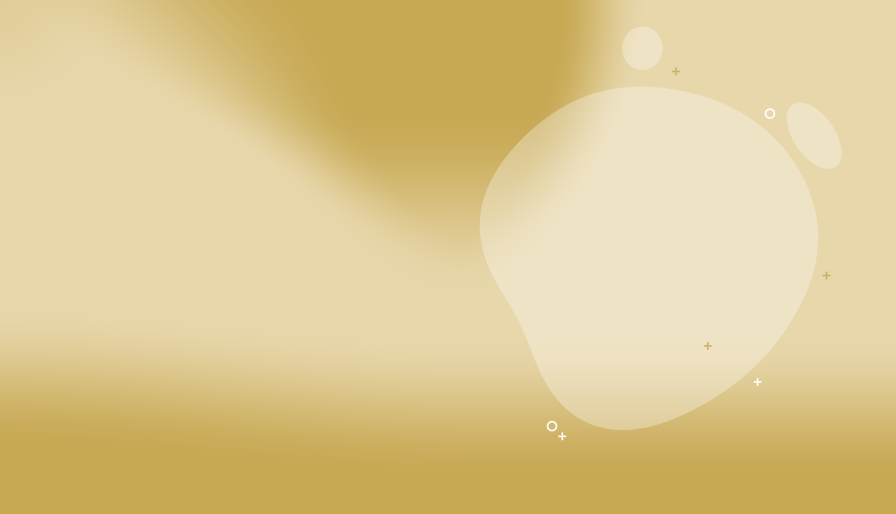
Give the GLSL for this background, as a WebGL 1 fragment shader.

```glsl
precision highp float;

uniform vec2 u_resolution;

#define GOLD vec3(0.78, 0.66, 0.325)
#define CREAM vec3(0.907, 0.842, 0.67)
#define WHITE vec3(1.0)
#define VEIL_ALPHA 0.31
#define BLOB_CENTER vec2(1.273, 0.511)
#define BLOB_RADIUS 0.3227
#define MARK_ARM 0.0073
#define MARK_HALF_WIDTH 0.0016
#define RING_RADIUS 0.0086

// Coverage of a signed distance, softened over about one pixel
float fill(float dist) {
  float px = 0.75 / u_resolution.y;
  return 1.0 - smoothstep(-px, px, dist);
}

// Soft step centred on an edge
float softEdge(float edge, float halfWidth, float x) {
  return smoothstep(edge - halfWidth, edge + halfWidth, x);
}

// Round outline bent by a few angular harmonics
float blobDistance(vec2 p) {
  float a = atan(p.y, p.x);
  float bend = -10.7 * cos(a) + 2.3 * sin(a)
             - 4.7 * cos(2.0 * a) + 2.0 * sin(2.0 * a)
             + 7.6 * cos(3.0 * a) + 15.0 * sin(3.0 * a)
             + 4.4 * cos(4.0 * a) - 7.9 * sin(4.0 * a)
             - 4.8 * cos(5.0 * a) + 3.0 * sin(5.0 * a)
             + 2.7 * cos(6.0 * a);
  return length(p) - BLOB_RADIUS - 0.001 * bend;
}

float ellipseDistance(vec2 p, vec2 radii) {
  return (length(p / radii) - 1.0) * min(radii.x, radii.y);
}

float plusDistance(vec2 p) {
  p = abs(p);
  return max(max(p.x, p.y) - MARK_ARM, min(p.x, p.y) - MARK_HALF_WIDTH);
}

float ringDistance(vec2 p) {
  return abs(length(p) - RING_RADIUS) - MARK_HALF_WIDTH;
}

// Blurred gold wedge from the top and gold band along the bottom
vec3 backdrop(vec2 p) {
  float depth = 1.0 - p.y;
  float leftBlur = mix(0.30, 0.12, smoothstep(0.0, 0.35, depth));
  float wedge = softEdge(0.30 + 1.03 * depth, leftBlur, p.x);
  wedge *= 1.0 - softEdge(1.17 - 0.82 * depth * depth, 0.09, p.x);
  wedge *= 1.0 - smoothstep(0.2, 0.6, depth);

  float corner = 0.2 * (1.0 - smoothstep(0.0, 0.22, length(p - vec2(0.0, 1.0))));
  float bandTop = 0.265 - 0.06 * smoothstep(0.0, 0.9, p.x);
  float band = 1.0 - softEdge(bandTop, 0.145, p.y);

  float goldAmount = 1.0 - (1.0 - wedge) * (1.0 - corner) * (1.0 - band);
  return mix(CREAM, GOLD, goldAmount);
}

void main() {
  vec2 p = gl_FragCoord.xy / u_resolution.y;
  vec3 color = backdrop(p);

  // Translucent shapes
  float veil = blobDistance(p - BLOB_CENTER);
  veil = min(veil, ellipseDistance(p - vec2(1.25, 0.906), vec2(0.0395, 0.042)));
  vec2 axis = normalize(vec2(0.57, -0.82));
  vec2 q = p - vec2(1.584, 0.736);
  vec2 tilted = vec2(dot(q, axis), dot(q, vec2(-axis.y, axis.x)));
  veil = min(veil, ellipseDistance(tilted, vec2(0.0735, 0.040)));
  color = mix(color, WHITE, VEIL_ALPHA * fill(veil));

  // Gold plus signs
  float goldMarks = min(plusDistance(p - vec2(1.315, 0.861)),
                        plusDistance(p - vec2(1.608, 0.464)));
  goldMarks = min(goldMarks, plusDistance(p - vec2(1.377, 0.327)));
  color = mix(color, GOLD, 0.85 * fill(goldMarks));

  // White plus signs and rings
  float whiteMarks = min(plusDistance(p - vec2(1.474, 0.257)),
                         plusDistance(p - vec2(1.094, 0.151)));
  whiteMarks = min(whiteMarks, ringDistance(p - vec2(1.498, 0.779)));
  whiteMarks = min(whiteMarks, ringDistance(p - vec2(1.074, 0.171)));
  color = mix(color, WHITE, fill(whiteMarks));

  gl_FragColor = vec4(color, 1.0);
}
```
